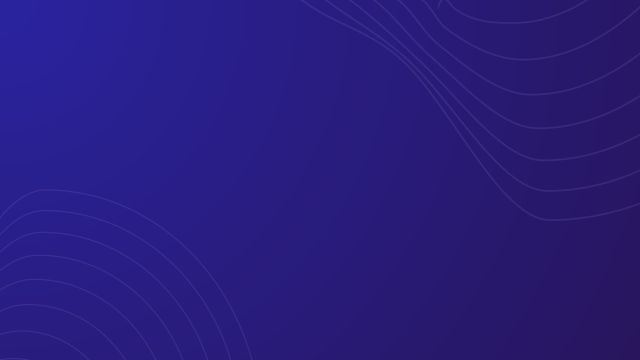
A Shadertoy shader for this background:

```glsl
// Deep indigo backdrop lit from the upper left corner, with two families of
// faint contour lines: draped waves at the upper right, domes at the lower left.
// Each family is one curve whose control points drift with the line index.
#define UNITS 432.0        // design units per canvas height, y pointing down
#define WAVE_COUNT 7
#define DOME_COUNT 8
#define WAVE_WIDTH 2.1
#define DOME_WIDTH 1.5
#define WAVE_ALPHA 0.095
#define DOME_ALPHA 0.095
#define LINE_COLOR vec3(0.80, 0.78, 1.0)
#define GLOW_COLOR vec3(0.162, 0.138, 0.625)
#define GLOW_FALLOFF vec3(0.003, 0.027, 0.127)

// Height (x) and slope (y) of a cubic Hermite segment from a to b.
vec2 hermite(float x, vec2 a, vec2 b, float slopeA, float slopeB) {
    float w = b.x - a.x;
    float t = (x - a.x) / w;
    float c1 = slopeA * w;
    float c2 = 3.0 * (b.y - a.y) - (2.0 * slopeA + slopeB) * w;
    float c3 = (slopeA + slopeB) * w - 2.0 * (b.y - a.y);
    return vec2(a.y + t * (c1 + t * (c2 + t * c3)),
                (c1 + t * (2.0 * c2 + 3.0 * t * c3)) / w);
}

// Approximate distance from p to a graph, given its height and slope.
float graphDistance(vec2 p, vec2 graph) {
    return abs(p.y - graph.x) / sqrt(1.0 + graph.y * graph.y);
}

// Parabola around its vertex: height and slope.
vec2 parabola(float x, vec2 vertex, float bend) {
    float d = x - vertex.x;
    return vec2(vertex.y + bend * d * d, 2.0 * bend * d);
}

// Falls to a knee, sinks into a trough, then rises to the right.
float waveDistance(vec2 p, float i) {
    float ii = i * i;
    vec2 start = vec2(362.0 + 29.0 * i, 0.0);
    vec2 knee = vec2(495.0 + 5.0 * i + 0.6 * ii, 85.0 - 2.05 * ii);
    vec2 trough = vec2(660.0 - 2.0 * i - 0.9 * ii, 264.0 - 34.0 * i - 0.9 * ii);
    float kneeSlope = 1.1 - 0.07 * i;
    vec2 graph;
    if (p.x < knee.x) graph = hermite(p.x, start, knee, 0.75, kneeSlope);
    else if (p.x < trough.x) graph = hermite(p.x, knee, trough, kneeSlope, 0.0);
    else graph = parabola(p.x, trough, -0.0017 - 0.0003 * i);
    return p.x < start.x - 10.0 ? UNITS : graphDistance(p, graph);
}

// Quarter ellipse right of the peak, parabola left of it.
float domeDistance(vec2 p, float i) {
    float ii = i * i;
    vec2 peak = vec2(55.0 - i - 0.65 * ii, 228.0 + 24.0 * i + 0.7 * ii);
    if (p.x < peak.x)
        return graphDistance(p, parabola(p.x, peak, 0.011 - 0.0008 * i));
    vec2 radii = (259.0 - 23.0 * i) * vec2(1.0, 1.12);
    vec2 d = p - peak - vec2(0.0, radii.y);
    float level = length(d / radii);
    float steepness = length(d / (radii * radii)) / max(level, 1e-4);
    return abs(level - 1.0) / max(steepness, 1e-5);
}

// Antialiased coverage of a stroke; pixel is the pixel size in design units.
float stroke(float dist, float width, float pixel) {
    float peak = min(1.0, width / pixel);
    return peak * clamp((0.5 * (width + pixel) - dist) / min(width, pixel), 0.0, 1.0);
}

void mainImage(out vec4 fragColor, in vec2 fragCoord) {
    float pixel = UNITS / iResolution.y;
    vec2 p = vec2(fragCoord.x, iResolution.y - fragCoord.y) * pixel;

    // Corner glow
    vec3 color = GLOW_COLOR - GLOW_FALLOFF * length(p) / UNITS;

    // Contour lines
    float lines = 0.0;
    for (int i = 0; i < WAVE_COUNT; i++)
        lines = max(lines, WAVE_ALPHA * stroke(waveDistance(p, float(i)), WAVE_WIDTH, pixel));
    for (int i = 0; i < DOME_COUNT; i++)
        lines = max(lines, DOME_ALPHA * stroke(domeDistance(p, float(i)), DOME_WIDTH, pixel));

    fragColor = vec4(mix(color, LINE_COLOR, lines), 1.0);
}
```
